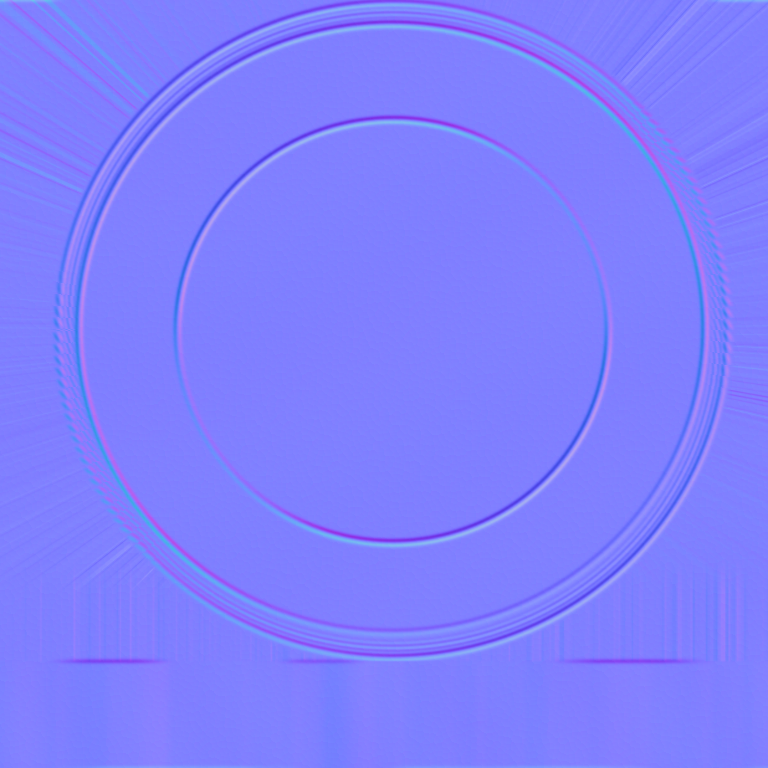
Reproduce this texture map procedurally as a WebGL 2 fragment shader.

```glsl
#version 300 es
precision highp float;
// Tangent-space normal map of a round plate: three elliptical grooves with
// tilted walls, radial streaks around them, and a banded strip underneath.
// Slopes are summed in xy, then z is rebuilt to give a unit normal.

uniform vec2 u_resolution;
out vec4 fragColor;

const vec2 INNER_CENTER = vec2(0.5117, 0.5685);
const vec2 INNER_RADII = vec2(0.2806, 0.2755);
const vec2 MIDDLE_CENTER = vec2(0.5104, 0.5725);
const vec2 MIDDLE_RADII = vec2(0.4076, 0.3960);
const vec2 OUTER_CENTER = vec2(0.5117, 0.5700);
const vec2 OUTER_RADII = vec2(0.4355, 0.4262);
const float WALL_OFFSET = 0.0032;
const float WALL_WIDTH = 0.0029;
const float WALL_SLOPE = 0.62;
const float LIT_WALL_GAIN = 0.75;
const float STRIP_TOP = 0.139;
const float STREAK_SLOPE = 0.30;
const float GRAIN_SCALE = 150.0;
const float GRAIN_SLOPE = 0.028;

float hash1(float n) { return fract(sin(n * 127.1) * 4375.85); }

vec2 hash2(vec2 p) {
  return fract(sin(vec2(dot(p, vec2(127.1, 311.7)), dot(p, vec2(269.5, 183.3)))) * 4375.85);
}

float noise1(float x) {
  float i = floor(x), f = fract(x);
  return mix(hash1(i), hash1(i + 1.0), f * f * (3.0 - 2.0 * f));
}

// Signed noise that stays near zero between sparse thin lines.
float lines1(float x) {
  float n = 2.0 * noise1(x) - 1.0;
  return n * abs(n);
}

float bump(float d, float width) { return exp(-d * d / (width * width)); }

// Offset to the nearest scattered point: each cell is a tiny facet.
vec2 cellSlope(vec2 p) {
  vec2 cell = floor(p), nearest = vec2(2.0);
  for (int j = -1; j <= 1; j++)
    for (int i = -1; i <= 1; i++) {
      vec2 id = cell + vec2(i, j);
      vec2 offset = id + hash2(id) - p;
      if (dot(offset, offset) < dot(nearest, nearest)) nearest = offset;
    }
  return nearest;
}

float ellipseDistance(vec2 p, vec2 center, vec2 radii) {
  vec2 q = (p - center) / radii;
  return (length(q) - 1.0) * mix(radii.y, radii.x, abs(normalize(q + 1e-5).x));
}

// Opposed slopes of the outer and inner groove walls.
float groove(float d) {
  return WALL_SLOPE * (bump(d - WALL_OFFSET, WALL_WIDTH) - bump(d + WALL_OFFSET, WALL_WIDTH));
}

vec2 ringSlope(vec2 p, float angle) {
  // Short slanted strokes break the rims near the horizontal axis.
  float steep = smoothstep(0.5, 0.9, cos(2.0 * (angle - 0.3)));
  float stroke = fract(angle * 29.0);
  float shift = 0.007 * (stroke - 0.5) * steep;
  float fade = mix(1.0, 1.4 * sin(3.1416 * stroke), steep);

  float inner = ellipseDistance(p, INNER_CENTER, INNER_RADII);
  float middle = ellipseDistance(p, MIDDLE_CENTER, MIDDLE_RADII);
  float outer = ellipseDistance(p, OUTER_CENTER, OUTER_RADII);

  float innerGain = mix(0.35, 1.0, smoothstep(-0.9, -0.1, -cos(2.0 * (angle - 0.55))));
  float middleGain = mix(0.95, 0.4, smoothstep(0.3, 0.9, cos(angle + 1.2)));
  float outerGain = 0.65 - 0.2 * cos(2.0 * (angle - 0.55));

  float slope = groove(inner) * innerGain + groove(middle) * middleGain;
  slope += groove(outer + shift) * outerGain * fade;
  // Fine ridges on the rim between the two outer grooves.
  slope += 0.17 * sin(outer * 900.0 + 4.0 * shift / 0.007) * bump(outer + 0.012, 0.009);
  vec2 tilt = slope * vec2(cos(angle), -sin(angle));
  return tilt * mix(1.0, LIT_WALL_GAIN, smoothstep(0.0, 0.3, tilt.x + tilt.y));
}

vec2 streakSlope(vec2 p, float angle) {
  // Streak clusters: direction, angular half width, strength.
  vec3 clusters[6] = vec3[6](vec3(2.40, 0.09, 1.0), vec3(2.69, 0.08, 0.7), vec3(-0.14, 0.08, 0.9),
    vec3(0.82, 0.10, 0.5), vec3(0.42, 0.12, 0.45), vec3(-2.38, 0.12, 0.7));
  float gate = 0.16;
  for (int i = 0; i < 6; i++) gate += clusters[i].z * bump(angle - clusters[i].x, clusters[i].y);
  float outside = smoothstep(0.004, 0.014, ellipseDistance(p, OUTER_CENTER, OUTER_RADII));
  vec2 radial = lines1(angle * 170.0 + 600.0) * gate * vec2(-sin(angle), -cos(angle));
  float vertical = lines1(p.x * 300.0) * 0.6 * noise1(p.x * 17.0);
  return STREAK_SLOPE * outside * mix(radial, vec2(vertical, 0.0), smoothstep(0.28, 0.22, p.y));
}

vec2 stripSlope(vec2 p) {
  // Broad bands: center, half width, sideways slope.
  vec3 bands[6] = vec3[6](vec3(0.11, 0.025, -0.07), vec3(0.20, 0.02, 0.06), vec3(0.435, 0.02, -0.08),
    vec3(0.475, 0.02, 0.06), vec3(0.69, 0.015, -0.05), vec3(0.83, 0.03, 0.05));
  float side = 0.06 * (noise1(p.x * 75.0) - 0.5);
  for (int i = 0; i < 6; i++) side += bands[i].z * bump(p.x - bands[i].x, bands[i].y);
  return vec2(side, 0.01 * sin(p.x * 37.0 + p.y * 20.0));
}

void main() {
  vec2 p = gl_FragCoord.xy / u_resolution;
  float angle = atan(p.y - OUTER_CENTER.y, p.x - OUTER_CENTER.x);
  float aboveStrip = smoothstep(STRIP_TOP - 0.002, STRIP_TOP + 0.002, p.y);
  vec2 slope = mix(stripSlope(p), ringSlope(p, angle) + streakSlope(p, angle), aboveStrip);
  slope += GRAIN_SLOPE * cellSlope(p * GRAIN_SCALE);
  slope += 0.006 * sin(dot(p, vec2(-7.0, 19.0)) + vec2(0.6, 2.0) + sin(p.x * 5.0));
  // Dark dashes along the seam: center, half length, strength.
  vec3 dashes[3] = vec3[3](vec3(0.145, 0.08, 0.45), vec3(0.42, 0.06, 0.3), vec3(0.82, 0.105, 0.45));
  for (int i = 0; i < 3; i++) {
    float span = 1.0 - smoothstep(0.3, 1.1, abs(p.x - dashes[i].x) / dashes[i].y);
    slope.y -= dashes[i].z * span * bump(p.y - STRIP_TOP, 0.0032);
  }
  // Bright lips at the top corners and along the lower border.
  slope.y += 0.35 * smoothstep(0.41, 0.45, abs(p.x - 0.5)) * bump(p.y - 1.0, 0.003);
  slope.y += 0.2 * smoothstep(0.4, 0.8, noise1(p.x * 11.0)) * bump(p.y, 0.003);
  fragColor = vec4(0.5 + 0.5 * vec3(slope, sqrt(max(0.0, 1.0 - dot(slope, slope)))), 1.0);
}
```
